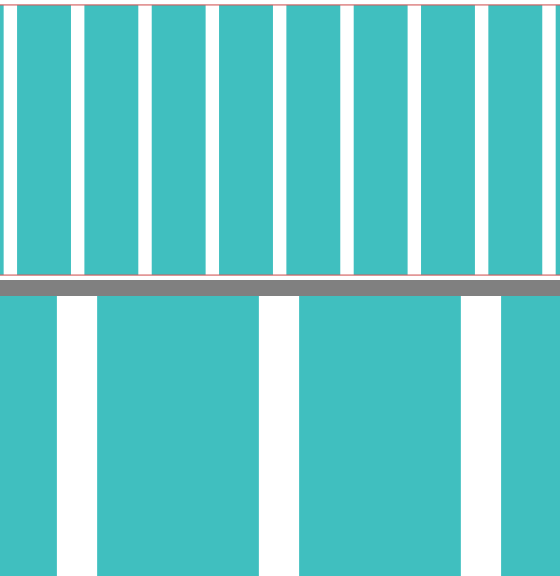
Top: the whole. Bottom: its middle third, enlarged.
A WebGL 1 fragment shader for this pattern:

```glsl
precision highp float;

uniform vec2 u_resolution;

// Lengths are in units of the canvas height
#define STRIPE_PERIOD 0.24045
#define GAP_WIDTH 0.0479
#define GAP_OFFSET -0.0012
#define RULE_INSET 0.0176
#define RULE_WIDTH 0.0039
#define TEAL vec3(0.25, 0.75, 0.75)
#define WHITE vec3(1.0)
#define RED vec3(0.82, 0.34, 0.34)

// Coverage of a band of the given width, by distance from its centre line
float bandCoverage(float dist, float width, float pixel) {
  return clamp((0.5 * width - dist) / pixel + 0.5, 0.0, 1.0);
}

// Distance to the nearest centre line of a repeating series
float repeatDistance(float x, float period) {
  return abs(fract(x / period + 0.5) - 0.5) * period;
}

void main() {
  float pixel = 1.0 / u_resolution.y;
  vec2 p = (gl_FragCoord.xy - 0.5 * u_resolution) * pixel;

  // Teal stripes parted by white gaps, one gap near the centre
  float gapDist = repeatDistance(p.x - GAP_OFFSET, STRIPE_PERIOD);
  float gap = bandCoverage(gapDist, GAP_WIDTH, pixel);
  vec3 color = mix(TEAL, WHITE, gap);

  // White margins above and below the rules
  float ruleHeight = 0.5 - RULE_INSET;
  float inside = bandCoverage(abs(p.y), 2.0 * ruleHeight, pixel);
  color = mix(WHITE, color, inside);

  // Thin red rules along both margins
  float ruleDist = abs(abs(p.y) - ruleHeight);
  color = mix(color, RED, bandCoverage(ruleDist, RULE_WIDTH, pixel));

  gl_FragColor = vec4(color, 1.0);
}
```
